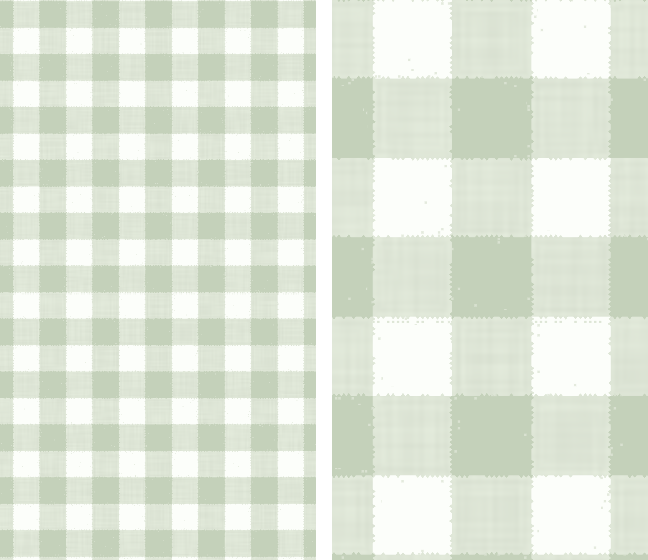
Left, the full canvas; right, a detail of the centre.
Give the GLSL for this pattern, as a WebGL 1 fragment shader.

```glsl
precision highp float;
// Sage green gingham cloth with stitched edges, faint weave and stray specks.
uniform vec2 u_resolution;

// Lengths are fractions of the canvas width.
const float PERIOD = 0.1674;
const vec2 STRIPE_CENTER = vec2(0.1670, 0.0523);
const float THREAD = 0.0052;
const float FRINGE = 0.0030;
const float SPECK = 0.0035;

const vec3 WHITE = vec3(0.988, 0.996, 0.980);
const vec3 LIGHT = vec3(0.870, 0.900, 0.840);
const vec3 DARK = vec3(0.770, 0.820, 0.730);

float hash(vec2 p) {
  vec3 q = fract(vec3(p.xyx) * 0.1031);
  q += dot(q, q.yzx + 33.33);
  return fract((q.x + q.y) * q.z);
}

float noise(vec2 p) {
  vec2 cell = floor(p);
  vec2 f = fract(p);
  f = f * f * (3.0 - 2.0 * f);
  float low = mix(hash(cell), hash(cell + vec2(1.0, 0.0)), f.x);
  float high = mix(hash(cell + vec2(0.0, 1.0)), hash(cell + vec2(1.0)), f.x);
  return mix(low, high, f.y);
}

// Signed distance to a stripe edge, positive inside the stripe.
float stripeDistance(float across, float center) {
  float fromCenter = abs(fract((across - center) / PERIOD + 0.5) - 0.5);
  return (0.25 - fromCenter) * PERIOD;
}

// Outward bumps of thread ends, different along every stripe edge.
float fringe(float across, float along, float center, float seed) {
  float edge = floor(2.0 * (across - center) / PERIOD) + 20.0;
  float tuft = hash(vec2(floor(along / THREAD), edge + seed));
  float shape = 0.5 + 0.5 * cos(6.28318 * (along / THREAD - 0.5));
  return FRINGE * step(0.35, tuft) * shape * (0.5 + 0.5 * tuft);
}

float coverage(float dist, float pixel) {
  return smoothstep(-0.5 * pixel, 0.5 * pixel, dist);
}

// Soft threads running both ways, with faint nested rings near the cell edge.
float weave(vec2 p, float inset) {
  float upright = noise(p * vec2(180.0, 14.0)) - 0.5;
  float level = noise(p * vec2(14.0, 180.0) + 40.0) - 0.5;
  float rings = sin(inset * 700.0) * (1.0 - smoothstep(0.004, 0.026, inset));
  return 0.022 * (upright + level) + 0.006 * rings;
}

// Small square dots kept at random with the given chance.
float specks(vec2 p, float chance, float pixel) {
  vec2 grid = p / SPECK;
  vec2 offset = abs(fract(grid) - 0.5) * SPECK;
  float dist = 0.36 * SPECK - max(offset.x, offset.y);
  return step(1.0 - chance, hash(floor(grid) + 71.0)) * coverage(dist, pixel);
}

// Dotted run of loose stitches just under one of the horizontal stripes.
float looseRow(vec2 p, float pixel) {
  float edgeY = STRIPE_CENTER.y + 4.75 * PERIOD;
  float line = coverage(0.0011 - abs(p.y - edgeY + 0.0055), pixel);
  float stitch = step(0.4, hash(vec2(floor(p.x / THREAD), 5.0)));
  float dash = coverage(0.0013 - abs(fract(p.x / THREAD) - 0.5) * THREAD, pixel);
  return line * stitch * dash;
}

void main() {
  vec2 p = gl_FragCoord.xy / u_resolution.x;
  float pixel = 1.0 / u_resolution.x;

  // Crossing stripes.
  float columnDist = stripeDistance(p.x, STRIPE_CENTER.x);
  float rowDist = stripeDistance(p.y, STRIPE_CENTER.y);
  float column = coverage(columnDist + fringe(p.x, p.y, STRIPE_CENTER.x, 3.0), pixel);
  float row = coverage(rowDist + fringe(p.y, p.x, STRIPE_CENTER.y, 57.0), pixel);
  float both = column * row;
  float either = column + row - both;
  float single = either - both;

  vec3 color = mix(mix(WHITE, LIGHT, either), DARK, both);

  // Thread texture belongs to the single layer cells.
  float inset = min(abs(columnDist), abs(rowDist));
  color += single * weave(p, inset);

  // Stray specks gather close to the edges.
  float chance = mix(0.03, 0.0025, smoothstep(0.004, 0.012, inset));
  float dots = specks(p, chance, pixel);
  color = mix(color, LIGHT, 0.8 * dots * (1.0 - single));
  color = mix(color, LIGHT, looseRow(p, pixel) * (1.0 - either));

  gl_FragColor = vec4(color, 1.0);
}
```
